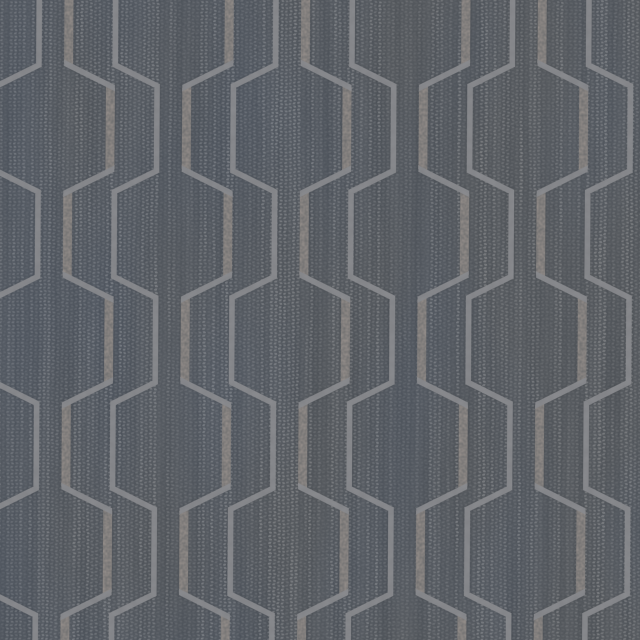
A Shadertoy shader for this pattern:

```glsl
const vec2  PITCH      = vec2(0.1849, 0.3307); // column spacing, vertical period
const vec2  BEND       = vec2(0.0328, 0.0163); // half extent of a slanted part
const float BEND_SHIFT = 0.0352;               // middle of the first straight run
const float LEAN       = 0.0065;               // sideways drift over the height
const float BEIGE_X    = 0.1406;
const float SILVER_X   = 0.2135;
const float BEIGE_HALF  = 0.0070;              // half widths of the lines
const float SILVER_HALF = 0.0044;
const float SLANT_HALF  = 0.0044;
const float SOFTNESS    = 0.0011;
const vec2  WEAVE      = vec2(144.0, 186.0);   // threads across, stitches down

const vec3 CLOTH_DARK  = vec3(0.322, 0.338, 0.358);
const vec3 CLOTH_LIGHT = vec3(0.465, 0.475, 0.488);
const vec3 BLUE_TINT   = vec3(-0.016, -0.003, 0.020);
const vec3 SILVER      = vec3(0.530, 0.535, 0.550);
const vec3 BEIGE       = vec3(0.520, 0.505, 0.497);

float hash(vec2 p) {
    vec3 q = fract(p.xyx * 0.1031);
    q += dot(q, q.yzx + 33.33);
    return fract((q.x + q.y) * q.z);
}

vec2 gradientAt(vec2 cell) {
    float angle = 6.2832 * hash(cell);
    return vec2(cos(angle), sin(angle));
}

float gradientNoise(vec2 p) {
    vec2 i = floor(p), f = fract(p);
    vec2 u = f * f * f * (f * (f * 6.0 - 15.0) + 10.0);
    vec2 e = vec2(1.0, 0.0);
    float a = dot(gradientAt(i), f);
    float b = dot(gradientAt(i + e.xy), f - e.xy);
    float c = dot(gradientAt(i + e.yx), f - e.yx);
    float d = dot(gradientAt(i + e.xx), f - e.xx);
    return mix(mix(a, b, u.x), mix(c, d, u.x), u.y);
}

// Signed distances to the nearest bent line: x = straight runs, y = slants
vec2 bentLine(vec2 p, float centre, float halfWidth) {
    float x = p.x - centre;
    float column = round(x / PITCH.x);
    float side = 1.0 - 2.0 * mod(column, 2.0);
    float fold = abs(fract((p.y - BEND_SHIFT) / PITCH.y + 0.5) - 0.5);
    vec2 q = vec2(side * (x - column * PITCH.x), (fold - 0.25) * PITCH.y);
    if (q.y < 0.0) q = -q;

    float across = dot(q, normalize(vec2(-BEND.y, BEND.x)));
    float run = max(abs(q.x - BEND.x) - halfWidth, -across);
    float slant = max(abs(across) - SLANT_HALF, abs(q.x) - BEND.x - halfWidth);
    return vec2(run, slant);
}

vec3 wovenCloth(vec2 p) {
    // Stitched threads with uneven strength
    float x = p.x * WEAVE.x + 0.25 * gradientNoise(p * vec2(40.0, 9.0));
    float thread = floor(x);
    float phase = hash(vec2(thread, 7.0));
    float strength = mix(0.25, 1.0, hash(vec2(thread, 19.0)));
    strength *= 1.0 + 0.7 * gradientNoise(vec2(thread * 0.73, p.y * 14.0));
    float beat = 6.2832 * (p.y * WEAVE.y + phase);
    float offset = fract(x) - 0.5 + 0.12 * sin(beat * 0.5);
    float ridge = smoothstep(0.48, 0.08, abs(offset));
    float stitch = ridge * strength * (0.55 + 0.45 * sin(beat));

    // Long streaks and fine grain
    float streak = gradientNoise(p * vec2(62.0, 2.5));
    float grain = gradientNoise(p * vec2(260.0, 210.0));
    float light = 0.08 + 0.95 * stitch + 0.20 * streak + 0.18 * grain;

    // Cooler patches, mostly at the left
    float cool = 0.55 - 0.55 * p.x + 0.8 * gradientNoise(p * vec2(7.0, 3.0));
    return mix(CLOTH_DARK, CLOTH_LIGHT, clamp(light, -0.1, 1.0))
         + BLUE_TINT * clamp(cool, 0.0, 1.0);
}

float coverage(float dist, float edge) {
    return 1.0 - smoothstep(-edge, edge, dist);
}

void mainImage(out vec4 fragColor, in vec2 fragCoord) {
    vec2 p = fragCoord / iResolution.y;
    p.y = 1.0 - p.y;
    p.x += LEAN * p.y;
    float edge = max(SOFTNESS, 0.75 / iResolution.y);

    vec3 colour = wovenCloth(p);
    vec2 beige = bentLine(p, BEIGE_X, BEIGE_HALF);
    vec2 silver = bentLine(p, SILVER_X, SILVER_HALF);

    // Faint shade beside the lines
    float nearest = min(min(beige.x, beige.y), min(silver.x, silver.y));
    colour *= 1.0 - 0.05 * coverage(nearest - 0.002, 0.003);

    // Speckled beige runs, smooth silver runs and slants
    float speckle = gradientNoise(p * 230.0) + 0.5 * gradientNoise(p * 110.0);
    vec3 beigeInk = BEIGE + speckle * vec3(0.085, 0.070, 0.060);
    vec3 silverInk = SILVER + 0.02 * gradientNoise(p * 90.0);
    colour = mix(colour, beigeInk, 0.95 * coverage(beige.x, edge));
    float silverDist = min(beige.y, min(silver.x, silver.y));
    colour = mix(colour, silverInk, 0.96 * coverage(silverDist, edge));

    fragColor = vec4(colour, 1.0);
}
```
